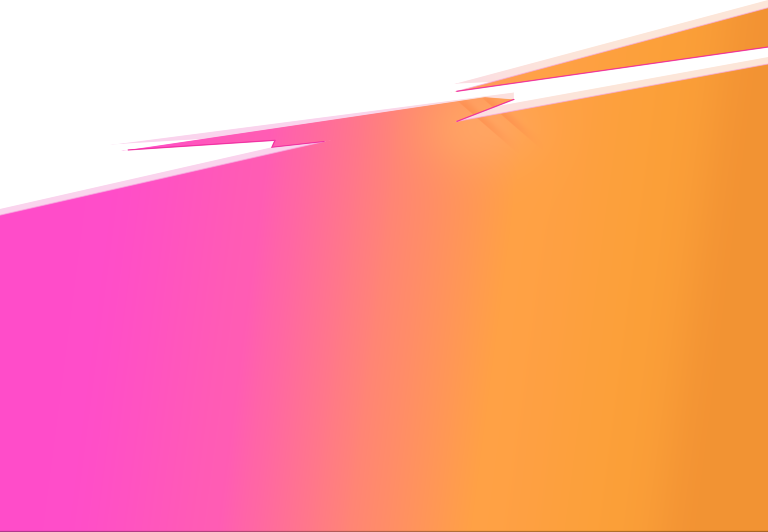
This background is drawn by a WebGL 1 fragment shader. Its source:

```glsl
precision highp float;
// A magenta to orange gradient sheet, torn along its slanted top into sharp
// shards over white. Shards are unions and cuts of half-planes, with pale
// offset bands behind, thin rim strokes, a soft glow and faint streaks.
uniform vec2 u_resolution;

const float HEIGHT = 0.69;
const vec3 MAGENTA = vec3(1.0, 0.30, 0.79);
const vec3 PINK = vec3(1.0, 0.365, 0.70);
const vec3 CORAL = vec3(1.0, 0.52, 0.46);
const vec3 ORANGE = vec3(1.0, 0.63, 0.27);
const vec3 AMBER = vec3(0.985, 0.625, 0.22);
const vec3 OCHRE = vec3(0.95, 0.575, 0.20);
const vec3 RIM = vec3(0.93, 0.12, 0.60);
const vec3 LILAC = vec3(0.97, 0.66, 0.88);

float hash(float n) {
  return fract(sin(n * 127.1) * 43758.5453);
}

// Signed distance to a line running left to right, positive below it
float below(vec2 p, vec2 a, vec2 b) {
  vec2 d = normalize(b - a);
  return dot(p - a, vec2(d.y, -d.x));
}

float segment(vec2 p, vec2 a, vec2 b) {
  vec2 d = b - a;
  return length(p - a - d * clamp(dot(p - a, d) / dot(d, d), 0.0, 1.0));
}

float cover(float inside, float px) {
  return smoothstep(-0.6 * px, 0.6 * px, inside);
}

float stroke(vec2 p, vec2 a, vec2 b, float width, float px) {
  return cover(width - segment(p, a, b), px);
}

vec3 ramp(float t) {
  vec3 c = mix(MAGENTA, PINK, smoothstep(0.10, 0.36, t));
  c = mix(c, CORAL, clamp((t - 0.33) / 0.17, 0.0, 1.0));
  c = mix(c, ORANGE, clamp((t - 0.50) / 0.16, 0.0, 1.0));
  c = mix(c, AMBER, smoothstep(0.66, 0.86, t));
  return mix(c, OCHRE, smoothstep(0.84, 0.96, t));
}

// Gradient with leaning bands, a glow and two diagonal streaks
vec3 sheet(vec2 p) {
  float t = p.x + 0.13 * (0.345 - p.y);
  float band = t * 24.0;
  float grain = mix(hash(floor(band)), hash(floor(band) + 1.0), smoothstep(0.7, 1.0, fract(band)));
  vec3 c = ramp(t + 0.008 * (grain - 0.5));
  vec2 g = (p - vec2(0.625, 0.525)) / vec2(0.075, 0.055);
  c = mix(c, vec3(1.0, 0.66, 0.40), 0.75 * exp(-dot(g, g)));
  vec2 along = normalize(vec2(0.082, -0.071));
  for (int i = 0; i < 2; i++) {
    vec2 q = p - vec2(0.597, 0.558) - float(i) * vec2(0.032, 0.004);
    float s = dot(q, along);
    float w = dot(q, vec2(-along.y, along.x));
    float fade = smoothstep(-0.01, 0.01, s) * (1.0 - smoothstep(0.03, 0.11, s));
    float edge = smoothstep(-0.001, 0.001, w) * (1.0 - smoothstep(0.0, 0.014, w));
    c = mix(c, vec3(0.99, 0.53, 0.28), 0.55 * fade * edge);
  }
  return c;
}

void main() {
  vec2 p = gl_FragCoord.xy / u_resolution * vec2(1.0, HEIGHT);
  float px = 1.0 / u_resolution.x;

  // Corners of the torn edge, from left to right
  vec2 leftEnd = vec2(0.0, 0.411);
  vec2 leftTip = vec2(0.422, 0.5065);
  vec2 bladeTip = vec2(0.167, 0.4955);
  vec2 cutTop = vec2(0.358, 0.508);
  vec2 cutLow = vec2(0.354, 0.499);
  vec2 crest = vec2(0.6315, 0.564);
  vec2 notchTip = vec2(0.669, 0.561);
  vec2 notchLow = vec2(0.595, 0.5326);
  vec2 rightEnd = vec2(1.0, 0.607);
  vec2 shardTip = vec2(0.595, 0.5716);
  vec2 shardTop = vec2(1.0, 0.680);
  vec2 shardLow = vec2(1.0, 0.629);

  // Main sheet with its left blade and right notch
  float slope = below(p, leftEnd, leftTip);
  float notch = below(p, notchLow, notchTip);
  float inner = min(below(p, cutLow, cutTop), -below(p, cutLow, leftTip));
  float blade = min(below(p, bladeTip, crest), max(-below(p, bladeTip, cutTop), inner));
  float left = min(min(max(slope, blade), below(p, crest, notchTip)), -notch);
  float right = min(below(p, notchLow, rightEnd), slope);
  float shardBase = -below(p, shardTip, shardLow);
  float shard = min(below(p, shardTip, shardTop), shardBase);
  float body = max(max(left, right), shard);

  // Pale bands peeking out behind each slanted edge
  float bandLeft = min(below(p, vec2(0.0, 0.419), cutLow), 0.45 - p.x);
  float bandBlade = min(below(p, vec2(0.167, 0.505), vec2(0.669, 0.570)), -below(p, vec2(0.167, 0.504), vec2(0.267, 0.510)));
  bandBlade = min(min(bandBlade, -notch), notchTip.x - p.x);
  float bandRight = min(below(p, vec2(0.64, 0.551), vec2(1.0, 0.616)), notch);
  float bandShard = min(below(p, vec2(0.595, 0.582), vec2(1.0, 0.690)), -below(p, vec2(0.595, 0.5816), vec2(0.667, 0.585)));
  bandShard = min(bandShard, shardBase);
  float bands = max(max(bandLeft, bandBlade), max(bandRight, bandShard));

  vec3 pale = mix(vec3(0.98, 0.83, 0.93), vec3(0.99, 0.90, 0.85), smoothstep(0.4, 0.8, p.x));
  vec3 color = mix(vec3(1.0), pale, cover(bands, px));
  color = mix(color, sheet(p), cover(body, px));

  // Lilac upper rims and magenta undercuts
  float soft = max(stroke(p, leftEnd, leftTip, 0.0007, px), stroke(p, notchLow, rightEnd, 0.0007, px));
  soft = max(soft, stroke(p, shardTip, shardTop, 0.0007, px));
  color = mix(color, LILAC, 0.7 * soft);
  float hard = max(stroke(p, bladeTip, cutTop, 0.0008, px), stroke(p, cutTop, cutLow, 0.0008, px));
  hard = max(hard, stroke(p, cutLow, leftTip, 0.0007, px));
  hard = max(hard, stroke(p, notchLow, notchTip, 0.0008, px));
  hard = max(hard, stroke(p, shardTip, shardLow, 0.0008, px));
  color = mix(color, RIM, 0.85 * hard);

  // Thin shade along the bottom border
  color *= 1.0 - 0.3 * cover(0.0015 - p.y, px);
  gl_FragColor = vec4(color, 1.0);
}
```
